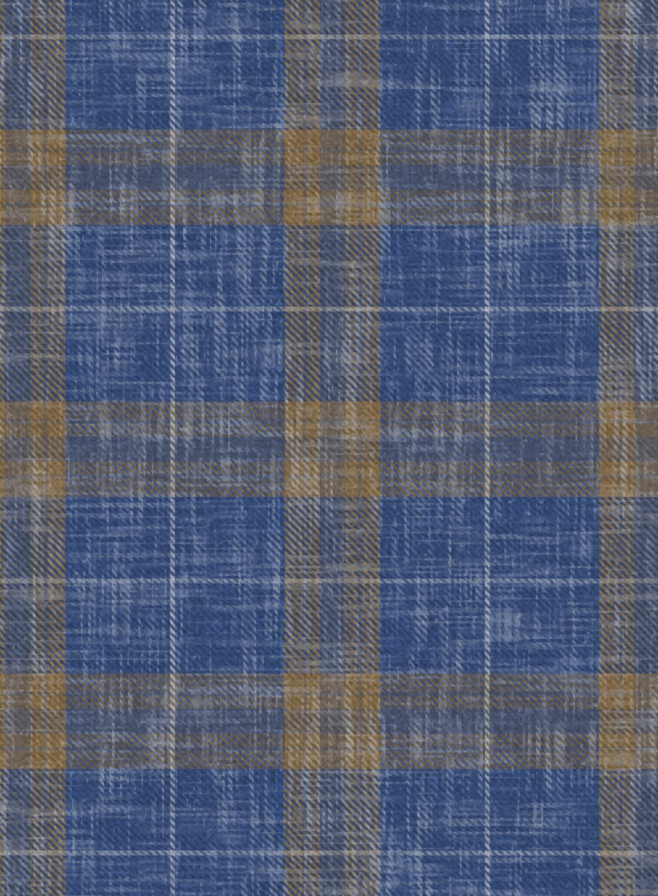
Reproduce this texture procedurally as a Shadertoy shader.

```glsl
// Layout, in canvas widths (x across, y up)
const vec2 PERIOD = vec2(0.4780, 0.4134);
const vec2 BAND_CENTER = vec2(0.5053, 0.6790);
const vec2 LINE_CENTER = vec2(0.2624, 0.4787);
const float BAND_HALF = 0.0725;
const float BAND_CORE = 0.0190;
const float GAP_CENTER = 0.0420;
const float GAP_HALF = 0.0030;
const float LINE_HALF = 0.0036;

// Weave and wear
const float TWILL_FREQ = 86.0;
const float THREADS = 250.0;
const float SLUB_FREQ = 17.0;
const float CORE_STRENGTH = 0.50;
const float HEATHER = 0.62;
const float SHADE = 0.20;

const vec3 BLUE = vec3(0.205, 0.290, 0.465);
const vec3 TAN = vec3(0.510, 0.415, 0.285);
const vec3 PALE = vec3(0.650, 0.675, 0.725);

float hash(vec2 p) {
    return fract(sin(dot(p, vec2(127.1, 311.7))) * 43758.5453);
}

float noise(vec2 p) {
    vec2 i = floor(p), f = fract(p);
    f = f * f * (3.0 - 2.0 * f);
    return mix(mix(hash(i), hash(i + vec2(1, 0)), f.x),
               mix(hash(i + vec2(0, 1)), hash(i + vec2(1, 1)), f.x), f.y);
}

// Distance to the nearest repeat of a stripe centre
float repeatDist(float x, float center, float period) {
    return abs(mod(x - center + 0.5 * period, period) - 0.5 * period);
}

float stripe(float d, float halfWidth, float soft) {
    return 1.0 - smoothstep(halfWidth - soft, halfWidth + soft, d);
}

// Dyed yarn for one direction; along is the position down its length
vec3 yarn(float across, float along, float period, float bandCenter,
          float lineCenter, float seed, float soft) {
    float d = repeatDist(across, bandCenter, period);
    float band = stripe(d, BAND_HALF, soft);
    band *= 1.0 - (1.0 - CORE_STRENGTH) * stripe(d, BAND_CORE, soft);
    band *= 1.0 - 0.35 * stripe(abs(d - GAP_CENTER), GAP_HALF, soft);

    // Long slubs and broad fading give each thread its own wear
    float slub = noise(vec2(across * THREADS, along * SLUB_FREQ) + seed);
    float fade = noise(vec2(across * 38.0, along * 5.0) + seed * 2.0);
    vec3 color = mix(BLUE, TAN, band);
    color *= 1.0 + SHADE * (slub - 0.5);
    float heather = smoothstep(0.48, 1.0, slub * 0.7 + fade * 0.4);
    color = mix(color, PALE, HEATHER * heather);

    float line = stripe(repeatDist(across, lineCenter, period), LINE_HALF, soft);
    return mix(color, PALE, line * (0.65 + 0.35 * slub));
}

void mainImage(out vec4 fragColor, in vec2 fragCoord) {
    vec2 p = fragCoord / iResolution.x;
    float soft = max(0.75 / iResolution.x, 0.0012);

    vec3 warp = yarn(p.x, p.y, PERIOD.x, BAND_CENTER.x, LINE_CENTER.x, 13.0, soft);
    vec3 weft = yarn(p.y, p.x, PERIOD.y, BAND_CENTER.y, LINE_CENTER.y, 71.0, soft);

    // Diagonal twill decides which yarn lies on top
    float wobble = noise(p * 90.0) * 0.9;
    float twill = sin(6.28318 * TWILL_FREQ * (p.x + p.y) + wobble);
    float warpOnTop = 0.52 + 0.36 * twill;
    vec3 color = mix(weft, warp, warpOnTop);

    // Shadow between diagonals, fine grain and short pale flecks
    float grain = noise(p * THREADS * 1.15);
    color *= 0.99 + 0.07 * twill + 0.22 * (grain - 0.5);
    float fleck = noise(p * vec2(190.0, 110.0) + 31.0);
    color = mix(color, PALE, 0.45 * smoothstep(0.72, 1.0, fleck) * grain);

    fragColor = vec4(clamp(color, 0.0, 1.0), 1.0);
}
```
